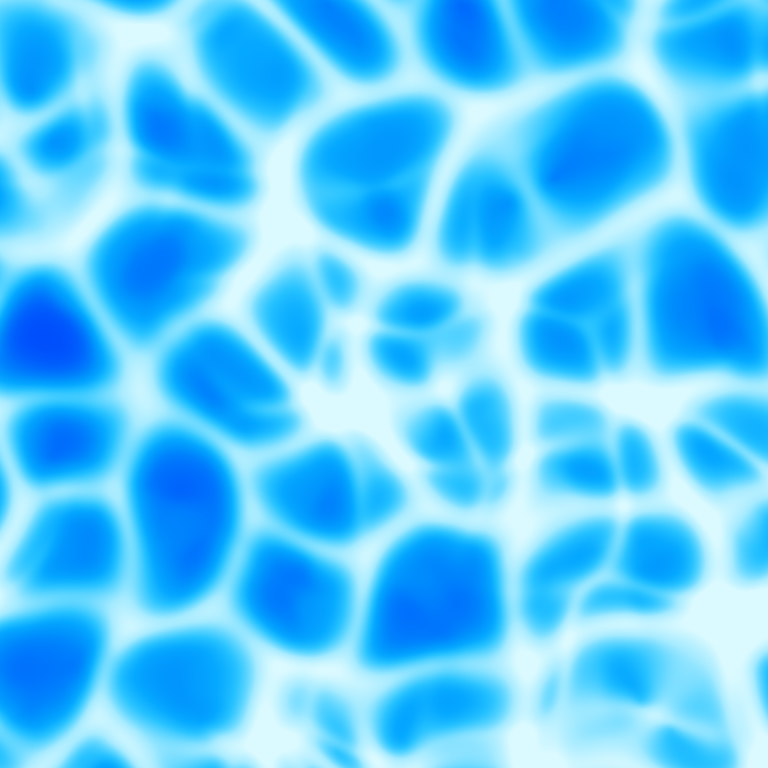
This texture is drawn by a WebGL 1 fragment shader. Its source:

```glsl
precision highp float;

uniform vec2 u_resolution;

#define CELLS 5.8          // main cells across the canvas
#define MAIN_SHARPNESS 7.5
#define FINE_SHARPNESS 13.0
#define WARP 0.10
#define BASE_TONE 1.45
#define MAIN_LIGHT 4.0
#define FINE_LIGHT 2.3
#define CELL_TINT 1.3
#define MOTTLE 1.7
#define HAZE 1.6

vec3 hash3(vec2 p) {
  vec3 q = fract(p.xyx * vec3(0.1031, 0.1030, 0.0973));
  q += dot(q, q.yxz + 33.33);
  return fract((q.xxy + q.yzz) * q.zyx);
}

// Smooth cellular noise: x = light along the borders, y = blended cell value
vec2 cellular(vec2 p, float sharpness) {
  vec2 cell = floor(p);
  float sum = 0.0;
  float sumSquares = 0.0;
  float sumValues = 0.0;
  for (int j = -2; j <= 2; j++) {
    for (int i = -2; i <= 2; i++) {
      vec2 id = cell + vec2(float(i), float(j));
      vec3 rnd = hash3(id + 57.0);
      vec2 seed = id + 0.5 + 0.85 * (rnd.xy - 0.5);
      float weight = exp(-sharpness * distance(p, seed));
      sum += weight;
      sumSquares += weight * weight;
      sumValues += weight * rnd.z;
    }
  }
  float border = 2.0 * (1.0 - sumSquares / (sum * sum));
  return vec2(border, sumValues / sum);
}

// Layered sines that bend the cell walls
vec2 bend(vec2 p) {
  vec2 slow = sin(p.yx * vec2(2.1, 1.8) + vec2(0.7, 2.4));
  vec2 quick = sin(p.yx * vec2(4.3, 4.9) + p * 1.3 + vec2(3.1, 0.2));
  return slow + 0.5 * quick;
}

// Water colours from deep blue to pale cyan, one step per unit of tone
vec3 waterColor(float tone) {
  vec3 color = vec3(0.00, 0.31, 0.99);
  color = mix(color, vec3(0.00, 0.45, 0.99), clamp(tone, 0.0, 1.0));
  color = mix(color, vec3(0.00, 0.57, 0.99), clamp(tone - 1.0, 0.0, 1.0));
  color = mix(color, vec3(0.02, 0.66, 1.00), clamp(tone - 2.0, 0.0, 1.0));
  color = mix(color, vec3(0.15, 0.76, 1.00), clamp(tone - 3.0, 0.0, 1.0));
  color = mix(color, vec3(0.38, 0.84, 1.00), clamp(tone - 4.0, 0.0, 1.0));
  color = mix(color, vec3(0.65, 0.92, 1.00), clamp(tone - 5.0, 0.0, 1.0));
  return mix(color, vec3(0.86, 0.98, 1.00), clamp((tone - 6.0) * 0.7, 0.0, 1.0));
}

void main() {
  vec2 uv = gl_FragCoord.xy / min(u_resolution.x, u_resolution.y);
  vec2 p = uv * CELLS;
  p += WARP * bend(p);

  // Broad patches decide where the light is hazy and where fine lines show
  float patches = cellular(p * 0.55 + 31.0, 5.0).y;
  vec2 walls = cellular(p, MAIN_SHARPNESS);
  vec2 fine = cellular(p * 0.95 + 13.7, FINE_SHARPNESS);
  float mottle = cellular(p * 2.6 + 71.0, 6.0).y;

  float tone = BASE_TONE + MAIN_LIGHT * walls.x;
  tone += FINE_LIGHT * fine.x * smoothstep(0.2, 0.8, patches) * (1.0 - 0.5 * walls.x);
  tone += CELL_TINT * (walls.y - 0.5);
  tone += HAZE * (patches - 0.5);
  tone += MOTTLE * (mottle - 0.5) * (1.0 - 0.5 * min(walls.x, 1.0));

  gl_FragColor = vec4(waterColor(tone), 1.0);
}
```
